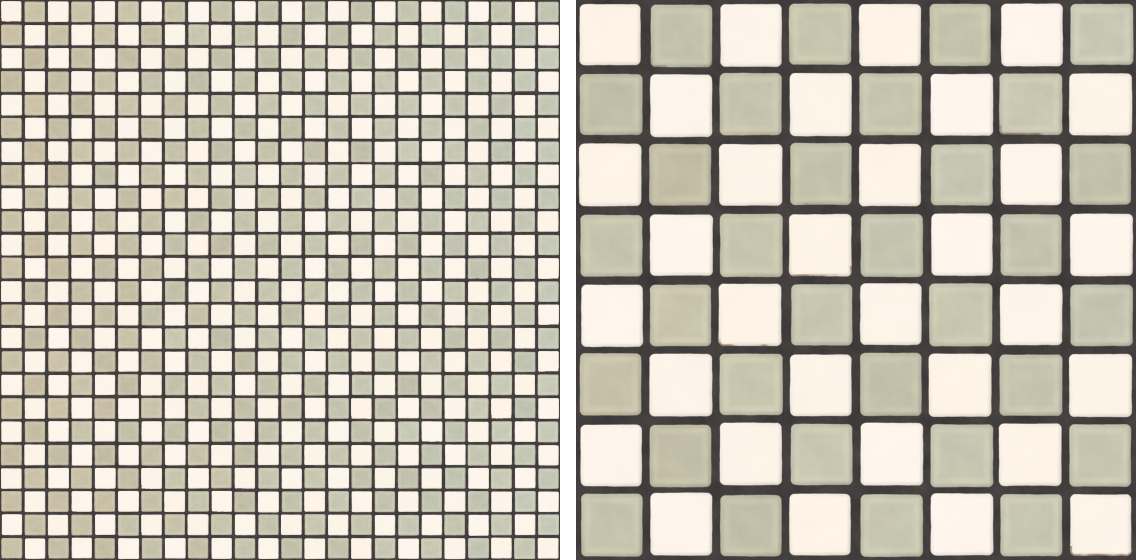
Left, the full canvas; right, a detail of the centre.
Write a Shadertoy shader that draws this texture.

```glsl
// Checkerboard mosaic of 24 x 24 small glazed tiles, cream and sage, in dark grout.
// Each tile is a rounded box, slightly shifted and resized by a hash of its cell;
// layered sines give the uneven edges, the cloudy glaze and the grout tone.

const float TILES = 24.0;
const float HALF_TILE = 0.443;
const float CORNER = 0.075;

const vec3 CREAM = vec3(0.992, 0.960, 0.918);
const vec3 SAGE_WARM = vec3(0.780, 0.745, 0.645);
const vec3 SAGE_COOL = vec3(0.768, 0.780, 0.710);
const vec3 GROUT_DARK = vec3(0.225, 0.215, 0.212);
const vec3 GROUT_LIGHT = vec3(0.295, 0.275, 0.268);
const vec3 RUST = vec3(0.42, 0.29, 0.22);

// Three independent random values per cell
vec3 hash3(vec2 cell) {
    vec3 p = fract(cell.xyx * vec3(0.1031, 0.1030, 0.0973));
    p += dot(p, p.yxz + 33.33);
    return fract((p.xxy + p.yzz) * p.zyx);
}

// Smooth cloudy value, roughly -1 to 1
float layeredSines(vec2 p) {
    float sum = 0.0;
    float weight = 0.5;
    for (int i = 0; i < 4; i++) {
        sum += weight * sin(p.x + 1.3 * sin(p.y)) * cos(p.y + 0.7 * sin(p.x));
        p = mat2(1.5, 1.1, -1.1, 1.5) * p + 2.7;
        weight *= 0.6;
    }
    return sum;
}

float roundedBox(vec2 p, vec2 halfSize, float radius) {
    vec2 q = abs(p) - halfSize + radius;
    return length(max(q, 0.0)) + min(max(q.x, q.y), 0.0) - radius;
}

// Sage glaze: warm to cool across the panel, thin pale rim, cloudy pooled centre
vec3 sageGlaze(vec2 p, float depth, float across, vec3 rnd) {
    float warmth = clamp(across + 0.3 * (rnd.x - 0.5), 0.0, 1.0);
    vec3 color = mix(SAGE_WARM, SAGE_COOL, warmth);
    float cloud = layeredSines(p * 6.0 + rnd.xy * 40.0);
    float rim = smoothstep(0.03, 0.08, depth) * (1.0 - smoothstep(0.09, 0.17, depth));
    float shade = 1.0 + 0.045 * (rnd.z - 0.5) + 0.025 * cloud + 0.035 * rim;
    return color * shade;
}

// Cream glaze: nearly flat, with a faint tint change from tile to tile
vec3 creamGlaze(vec2 p, vec3 rnd) {
    float cloud = layeredSines(p * 4.0 + rnd.yz * 40.0);
    vec3 tint = mix(vec3(1.0, 0.994, 0.985), vec3(1.004, 1.004, 1.01), rnd.x);
    return CREAM * tint * (1.0 + 0.006 * cloud);
}

// Rounded edge: light from the upper left, shade towards the lower right
float bevel(vec2 p, float depth) {
    float edge = 1.0 - smoothstep(0.0, 0.07, depth);
    float facing = dot(p, vec2(-0.7, 0.7)) / HALF_TILE;
    return 1.0 + edge * (0.05 * facing - 0.06);
}

vec3 groutColor(vec2 grid) {
    float tone = 0.5 + 0.6 * layeredSines(grid * 5.3);
    return mix(GROUT_DARK, GROUT_LIGHT, clamp(tone, 0.0, 1.0));
}

void mainImage(out vec4 fragColor, in vec2 fragCoord) {
    vec2 uv = fragCoord / iResolution.xy;
    vec2 grid = uv * TILES;
    vec2 cell = floor(grid);
    vec3 rnd = hash3(cell + 7.0);
    vec3 rndSize = hash3(cell + 91.0);
    float pixel = TILES / min(iResolution.x, iResolution.y);

    // Tile shape
    vec2 p = fract(grid) - 0.5 - 0.03 * (rnd.xy - 0.5);
    vec2 halfSize = HALF_TILE + 0.016 * (rndSize.xy - 0.5);
    float wobble = 0.006 * layeredSines(grid * 7.0);
    float dist = roundedBox(p, halfSize, CORNER) + wobble;
    float depth = max(-dist, 0.0);

    // Glaze, alternating from sage at the lower left
    bool isCream = mod(cell.x + cell.y, 2.0) > 0.5;
    vec3 glaze = isCream ? creamGlaze(p, rnd) : sageGlaze(p, depth, uv.x, rnd);
    glaze *= bevel(p, depth);

    // Bare clay showing along the lower edge of a few tiles
    float worn = step(0.9, rndSize.z) * step(p.y, -0.3);
    worn *= 1.0 - smoothstep(0.01, 0.04, depth);
    worn *= smoothstep(-0.1, 0.3, layeredSines(grid * 3.0));
    glaze = mix(glaze, RUST, 0.6 * worn);

    // Blend tile over grout with a smoothed edge
    float softness = max(0.6 * pixel, 0.012);
    float coverage = 1.0 - smoothstep(-softness, softness, dist);
    fragColor = vec4(mix(groutColor(grid), glaze, coverage), 1.0);
}
```
